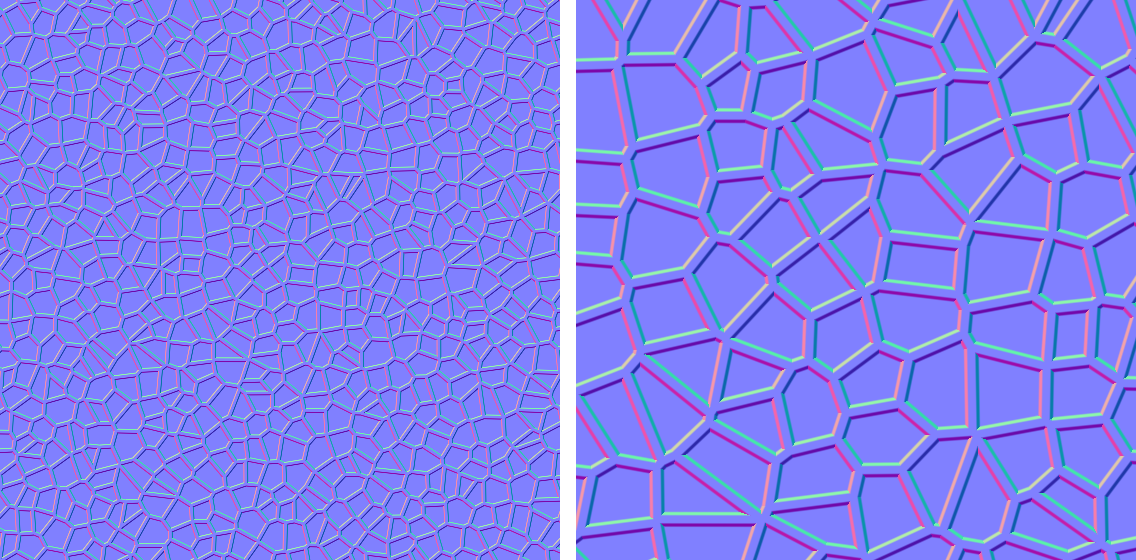
Left, the full canvas; right, a detail of the centre.
Write a three.js fragment shader that draws this texture map.

```glsl
varying vec2 vUv;

vec2 hash2(vec2 p) {
  vec2 q = vec2(dot(p, vec2(127.1, 311.7)), dot(p, vec2(269.5, 183.3)));
  return fract(sin(q) * 43758.5453);
}

// Distance to the nearest cell border (x) and the direction towards it (yz)
vec3 cellBorder(vec2 p) {
  vec2 cell = floor(p);
  vec2 local = p - cell;

  // Nearest seed
  vec2 nearestCell = vec2(0.0);
  vec2 toSeed = vec2(0.0);
  float nearest = 64.0;
  for (int j = -2; j <= 2; j++) {
    for (int i = -2; i <= 2; i++) {
      vec2 offset = vec2(float(i), float(j));
      vec2 r = offset + hash2(cell + offset) - local;
      float d = dot(r, r);
      if (d < nearest) {
        nearest = d;
        toSeed = r;
        nearestCell = offset;
      }
    }
  }

  // Nearest bisector between that seed and its neighbours
  float border = 8.0;
  vec2 outward = vec2(1.0, 0.0);
  for (int j = -2; j <= 2; j++) {
    for (int i = -2; i <= 2; i++) {
      if (i == 0 && j == 0) continue;
      vec2 offset = nearestCell + vec2(float(i), float(j));
      vec2 r = offset + hash2(cell + offset) - local;
      vec2 dir = normalize(r - toSeed);
      float d = dot(0.5 * (toSeed + r), dir);
      if (d < border) {
        border = d;
        outward = dir;
      }
    }
  }
  return vec3(border, outward);
}

void main() {
  // Slightly turned grid, about 26 cells across
  mat2 grid = mat2(25.8, -3.0, 3.0, 25.8);
  vec3 cell = cellBorder(grid * vUv + 40.0);
  float dist = cell.x / length(grid[0]);
  vec2 outward = normalize(cell.yz * grid);

  // Thin bevel where the flat cell drops into the flat groove
  float bevel = 1.0 - smoothstep(0.0003, 0.0016, abs(dist - 0.0034));

  // Steep normal with the green axis pointing down
  vec3 slope = normalize(vec3(outward.x, -outward.y, 0.34));
  vec3 flatColor = vec3(0.5, 0.5, 1.0);
  gl_FragColor = vec4(mix(flatColor, slope * 0.5 + 0.5, bevel), 1.0);
}
```
